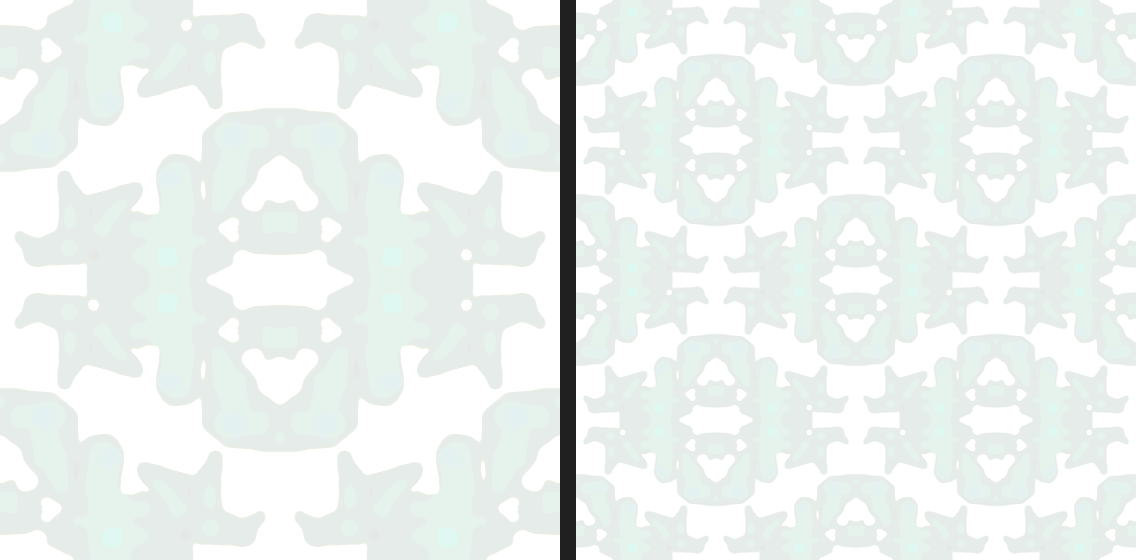
Left, the tile; right, the same tile 2 across and 2 down.
Reproduce this pattern procedurally as a Shadertoy shader.

```glsl
// Pale organic ornament: two four-way mirrored motifs per tile, one centred and
// one on the corners. Each quadrant blends tapered capsules into a body, cuts
// holes into it and lays flat tinted patches on top.

const float GRID = 768.0;        // design units across the canvas
const float BLEND = 8.0;         // softness where limbs join
const float RIM = 2.0;           // width of the warm outline
const float WOBBLE = 5.0;        // strength of the hand-cut waviness
const float WOBBLE_SIZE = 22.0;  // size of the waves
const int OPEN_EYES = 77;        // one bit per quadrant: round hole is cut through
const int OPEN_SLOTS = 42;       // one bit per quadrant: slot is cut through

const vec3 PAPER = vec3(1.0);
const vec3 BODY = vec3(0.902, 0.925, 0.918);
const vec3 EDGE = vec3(0.914, 0.929, 0.894);
const vec3 MINT = vec3(0.898, 0.951, 0.924);
const vec3 ICE = vec3(0.896, 0.945, 0.945);
const vec3 CYAN = vec3(0.878, 0.972, 0.950);
const vec3 BLUSH = vec3(0.902, 0.908, 0.900);

float hash(vec2 p) {
    return fract(sin(dot(p, vec2(127.1, 311.7))) * 43758.5453);
}

float noise(vec2 p) {
    vec2 i = floor(p), f = fract(p);
    f = f * f * (3.0 - 2.0 * f);
    return mix(mix(hash(i), hash(i + vec2(1, 0)), f.x),
               mix(hash(i + vec2(0, 1)), hash(i + vec2(1, 1)), f.x), f.y);
}

float smin(float a, float b, float k) {
    float h = max(k - abs(a - b), 0.0) / k;
    return min(a, b) - 0.25 * k * h * h;
}

// Capsule whose radius runs from a.z to b.z
float limb(vec2 p, vec3 a, vec3 b) {
    vec2 ab = b.xy - a.xy;
    float h = clamp(dot(p - a.xy, ab) / dot(ab, ab), 0.0, 1.0);
    return length(p - a.xy - ab * h) - mix(a.z, b.z, h);
}

float box(vec2 p, vec2 halfSize) {
    vec2 d = abs(p) - halfSize;
    return length(max(d, 0.0)) + min(max(d.x, d.y), 0.0);
}

float oval(vec2 p, vec2 c, vec2 r) {
    return (length((p - c) / r) - 1.0) * min(r.x, r.y);
}

float silhouette(vec2 q) {
    // Core, arch and shoulder
    float d = min(box(q, vec2(266, 92)), box(q, vec2(60, 190)));
    d = smin(d, limb(q, vec3(0, 205, 30), vec3(62, 200, 31)), BLEND);
    d = smin(d, limb(q, vec3(75, 190, 31), vec3(82, 110, 32)), BLEND);
    d = smin(d, limb(q, vec3(139, 140, 33), vec3(125, 60, 34)), BLEND);
    // Wing: inner lobe, upright horn and curled tail
    d = smin(d, limb(q, vec3(201, 122, 14), vec3(262, 80, 35)), BLEND);
    d = smin(d, limb(q, vec3(294, 141, 10), vec3(278, 80, 29)), BLEND);
    d = smin(d, limb(q, vec3(285, 50, 29), vec3(333, 39, 17)), BLEND);
    d = smin(d, limb(q, vec3(333, 39, 17), vec3(356, 58, 9)), BLEND);
    // Notch between shoulder and wing
    float notch = limb(q, vec3(181, 104, 11), vec3(179, 136, 6));
    return -smin(-d, notch, BLEND);
}

float openings(vec2 q) {
    // Wide centre
    float d = box(q, vec2(58, 34));
    d = smin(d, limb(q, vec3(55, 32, 8), vec3(40, 10, 20)), BLEND);
    d = smin(d, limb(q, vec3(50, 0, 30), vec3(92, 0, 8)), BLEND);
    // Stepped arch
    float arch = length(q - vec2(0, 130)) - 23.0;
    arch = smin(arch, limb(q, vec3(0, 161, 11), vec3(14, 142, 15)), BLEND);
    arch = smin(arch, limb(q, vec3(14, 142, 14), vec3(36, 108, 15)), BLEND);
    // Rounded triangle
    float tri = length(q - vec2(67, 70)) - 10.0;
    tri = min(tri, limb(q, vec3(64, 78, 8), vec3(77, 70, 7)));
    tri = min(tri, limb(q, vec3(64, 61, 8), vec3(77, 70, 7)));
    return min(d, min(arch, tri));
}

float mintPatches(vec2 q) {
    // Arch chain
    float d = limb(q, vec3(29, 196, 15), vec3(72, 200, 17));
    d = smin(d, limb(q, vec3(58, 185, 18), vec3(66, 146, 20)), BLEND);
    d = smin(d, limb(q, vec3(72, 140, 18), vec3(82, 102, 10)), BLEND);
    // Shoulder and core
    float core = limb(q, vec3(146, 140, 22), vec3(138, 95, 21));
    core = smin(core, limb(q, vec3(150, 72, 30), vec3(151, 0, 28)), BLEND);
    core = smin(core, limb(q, vec3(108, 54, 7), vec3(150, 50, 16)), BLEND);
    core = smin(core, limb(q, vec3(150, 66, 16), vec3(196, 69, 9)), BLEND);
    core = smin(core, limb(q, vec3(155, 34, 28), vec3(190, 33, 13)), BLEND);
    // Leaf and spots
    float spots = limb(q, vec3(218, 104, 8), vec3(244, 70, 11));
    spots = min(spots, oval(q, vec2(288, 86), vec2(9, 16)));
    spots = min(spots, oval(q, vec2(288, 43), vec2(11, 11)));
    spots = min(spots, oval(q, vec2(0, 216), vec2(7, 8)));
    spots = min(spots, box(q - vec2(0, 78), vec2(17, 7)) - 8.0);
    return min(min(d, core), spots);
}

void mainImage(out vec4 fragColor, in vec2 fragCoord) {
    vec2 uv = fragCoord / iResolution.xy;
    float px = GRID / min(iResolution.x, iResolution.y);
    vec3 color = PAPER;
    for (int i = 0; i < 2; i++) {
        // Mirror one motif into a single wavy quadrant
        vec2 o = (fract(uv + 0.5 * float(i)) - 0.5) * GRID;
        int quadrant = 4 * i + (o.x < 0.0 ? 1 : 0) + (o.y < 0.0 ? 2 : 0);
        vec2 q = abs(o), n = q / WOBBLE_SIZE;
        q += WOBBLE * (vec2(noise(n), noise(n + 37.0)) - 0.5);

        // Small cuts that differ between quadrants
        float eye = oval(q, vec2(257, 35), vec2(8, 7));
        float slot = oval(q, vec2(106, 122), vec2(3.5, 12));
        float blush = min(min(eye, slot), oval(q, vec2(260, 92), vec2(3, 7)));
        float d = max(silhouette(q), -openings(q));
        if (((OPEN_EYES >> quadrant) & 1) == 1) d = max(d, -eye);
        if (((OPEN_SLOTS >> quadrant) & 1) == 1) d = max(d, -slot);

        // Flat layers from the rim inwards
        float ice = min(oval(q, vec2(60, 197), vec2(18)), oval(q, vec2(152, 140), vec2(16)));
        vec3 ink = mix(EDGE, BODY, clamp(0.5 - (d + RIM) / px, 0.0, 1.0));
        ink = mix(ink, BLUSH, clamp(0.5 - blush / px, 0.0, 1.0));
        ink = mix(ink, MINT, clamp(0.5 - mintPatches(q) / px, 0.0, 1.0));
        ink = mix(ink, ICE, smoothstep(2.0, -6.0, ice));
        ink = mix(ink, CYAN, clamp(0.5 - oval(q, vec2(154, 32), vec2(14, 13)) / px, 0.0, 1.0));
        color = mix(color, ink, clamp(0.5 - d / px, 0.0, 1.0));
    }
    fragColor = vec4(color, 1.0);
}
```
